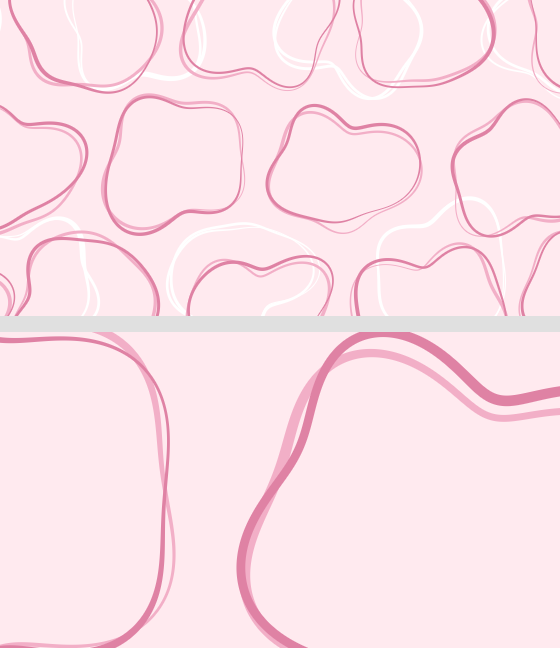
Top, the full canvas; bottom, a detail of the centre.
Reproduce this pattern procedurally as a Shadertoy shader.

```glsl
// Pairs of hand-drawn wobbly pink loops over white loops on a pale pink ground.

#define LOOP_RADIUS 0.208   // mean loop radius, in canvas heights
#define STRETCH     0.10    // how much wider than tall the loops are
#define WOBBLE      0.10    // depth of the bulges and dents
#define DRIFT       1.5     // how far the two strands of a pair part
#define JITTER      0.05    // scatter of the loop centers
#define THIN        0.0014  // least half width of a strand
#define THICK       0.0064  // greatest half width of a strand

const float TAU = 6.2831853;
const vec3 GROUND     = vec3(1.00, 0.918, 0.937);
const vec3 WHITE      = vec3(1.00, 1.00, 1.00);
const vec3 LIGHT_PINK = vec3(0.95, 0.685, 0.78);
const vec3 DEEP_PINK  = vec3(0.875, 0.51, 0.645);

vec2 hash2(vec2 p) {
    vec3 q = fract(p.xyx * vec3(0.1031, 0.1030, 0.0973));
    q += dot(q, q.yzx + 33.33);
    return fract((q.xx + q.yz) * q.zy);
}

// Coverage of one closed strand; both strands of a pair share their harmonics.
float strandMask(vec2 p, vec2 id, float strand, float radius, float thick) {
    vec2 own = hash2(id + 53.0 + 29.0 * strand);
    p -= (own - 0.5) * 0.024;
    float angle = atan(p.y, p.x + 1e-5);

    // Radius as a sum of harmonics, with its slope along the angle
    float r = 1.0 + STRETCH * cos(2.0 * angle);
    float slope = -2.0 * STRETCH * sin(2.0 * angle);
    for (int i = 2; i <= 5; i++) {
        float k = float(i);
        vec2 h = hash2(id + k * vec2(37.0, 91.0));
        float phase = k * angle + TAU * h.x + strand * DRIFT * (h.y - 0.5);
        float amp = WOBBLE * exp(-0.18 * (k - 3.0) * (k - 3.0));
        r += amp * sin(phase);
        slope += amp * k * cos(phase);
    }

    // Distance corrected for the slope of the outline
    float len = max(length(p), 0.02);
    float steep = radius * slope / len;
    float dist = abs(len - radius * r) / sqrt(1.0 + steep * steep);

    // Pen pressure swells and fades around the loop
    float swell = 0.5 + 0.32 * sin(angle + TAU * own.x)
                      + 0.18 * sin(2.0 * angle + TAU * own.y);
    float halfWidth = mix(THIN, thick, swell);
    return clamp((halfWidth - dist) * iResolution.y + 0.5, 0.0, 1.0);
}

// Draws strand pairs on a staggered, jittered lattice.
vec3 drawLoops(vec3 color, vec2 p, vec2 origin, vec2 cell, float seed,
               float radius, float thick, vec3 under, vec3 over) {
    vec2 g = (p - origin) / cell;
    for (int j = -1; j <= 1; j++) {
        float row = floor(g.y + 0.5) + float(j);
        float shift = 0.5 * mod(row, 2.0);
        for (int i = -1; i <= 1; i++) {
            float col = floor(g.x - shift + 0.5) + float(i);
            vec2 id = vec2(col, row) + seed;
            vec2 h = hash2(id);
            vec2 center = origin + cell * vec2(col + shift, row) + (h - 0.5) * JITTER;
            float size = radius * mix(0.92, 1.08, h.y);
            float first = strandMask(p - center, id, 0.0, size, thick);
            float second = strandMask(p - center, id, 1.0, size, thick);
            color = mix(color, under, first);
            color = mix(color, over, second);
        }
    }
    return color;
}

void mainImage(out vec4 fragColor, in vec2 fragCoord) {
    vec2 p = fragCoord / iResolution.y;
    vec3 color = GROUND;

    // Sparse white loops behind
    color = drawLoops(color, p, vec2(0.10, 0.13), vec2(0.66, 0.78), 211.0,
                      LOOP_RADIUS * 0.95, THICK * 0.9, WHITE, WHITE);

    // Dense pink loops in front
    color = drawLoops(color, p, vec2(0.28, 0.02), vec2(0.54, 0.45), 117.0,
                      LOOP_RADIUS, THICK, LIGHT_PINK, DEEP_PINK);

    fragColor = vec4(color, 1.0);
}
```
